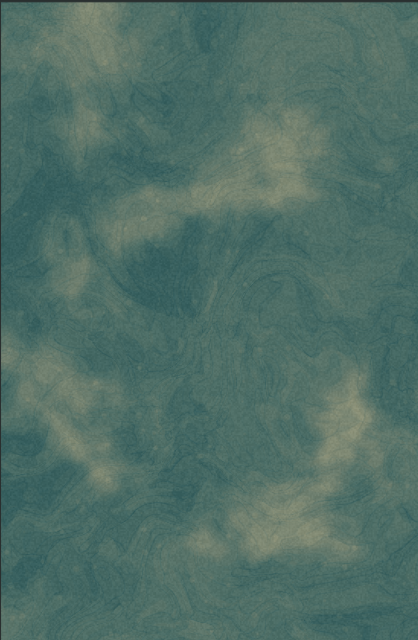
Reproduce this texture procedurally as a Shadertoy shader.

```glsl
const vec3 DEEP_TEAL = vec3(0.210, 0.370, 0.367);
const vec3 TEAL      = vec3(0.300, 0.430, 0.400);
const vec3 SAGE      = vec3(0.420, 0.490, 0.430);
const vec3 PALE_SAND = vec3(0.550, 0.570, 0.470);
const vec3 FRAME     = vec3(0.165, 0.190, 0.190);

const float BASE_TONE   = 0.21;
const float CLOUD_TONE  = 0.64;
const float SWELL_TONE  = 0.60;
const float DETAIL_TONE = 0.30;
const float TERRACES    = 9.0;
const float TERRACE_MIX = 0.85;
const float CONTOUR_INK = 0.075;
const float VEIN_INK    = 0.100;
const float LUMP_TONE   = 0.130;
const float LUMP_INK    = 0.060;
const float LUMP_CHANCE = 0.45;
const float DOT_CELL    = 0.026;
const float DOT_CHANCE  = 0.30;
const float DOT_TONE    = 0.15;
const float GRAIN       = 0.050;
const float GRAIN_SIZE  = 420.0;
const float FLOW_TILT   = 0.40;
const float FRAME_TOP   = 0.0035;
const float FRAME_LEFT  = 0.0018;

// Cloud spines as start and end points, with their radii
const vec4 SPINES[5] = vec4[5](
    vec4(0.13, 0.97, 0.15, 0.88), vec4(0.19, 0.62, 0.46, 0.75),
    vec4(0.05, 0.39, 0.15, 0.29), vec4(0.53, 0.35, 0.55, 0.28),
    vec4(0.42, 0.15, 0.48, 0.21));
const float RADII[5] = float[5](0.080, 0.060, 0.058, 0.058, 0.055);

float hash(vec2 p) {
    vec3 q = fract(p.xyx * 0.1031);
    q += dot(q, q.yzx + 33.33);
    return fract((q.x + q.y) * q.z);
}

vec2 hash2(vec2 p) {
    return vec2(hash(p), hash(p + 57.3));
}

float noise(vec2 p) {
    vec2 i = floor(p), f = fract(p);
    f = f * f * (3.0 - 2.0 * f);
    return mix(mix(hash(i), hash(i + vec2(1, 0)), f.x),
               mix(hash(i + vec2(0, 1)), hash(i + 1.0), f.x), f.y);
}

float fbm(vec2 p) {
    float sum = 0.0, gain = 0.5;
    for (int i = 0; i < 3; i++) {
        sum += gain * noise(p);
        p = mat2(1.6, 1.2, -1.2, 1.6) * p + 17.0;
        gain *= 0.5;
    }
    return sum / 0.875;
}

vec2 fbm2(vec2 p) {
    return vec2(fbm(p), fbm(p + 41.7)) - 0.5;
}

// Overlapping rounded lumps: a tone per lump and an inked rim
float lumps(vec2 p, float soft) {
    vec2 cell = floor(p);
    float tone = 0.0;
    for (int y = -1; y <= 1; y++)
        for (int x = -1; x <= 1; x++) {
            vec2 id = cell + vec2(x, y);
            float edge = length(id + hash2(id) - p) - mix(0.3, 0.85, hash(id + 7.9));
            float present = step(hash(id + 31.1), LUMP_CHANCE);
            float rim = 1.0 - smoothstep(0.0, 1.5 * soft, abs(edge));
            float shade = LUMP_TONE * (hash(id + 13.3) - 0.5);
            tone = mix(tone, shade, present * (1.0 - smoothstep(-soft, soft, edge)));
            tone -= LUMP_INK * rim * present;
        }
    return tone;
}

float clouds(vec2 p) {
    float glow = 0.0;
    for (int i = 0; i < 5; i++) {
        vec2 a = SPINES[i].xy, along = SPINES[i].zw - a;
        float t = clamp(dot(p - a, along) / dot(along, along), 0.0, 1.0);
        float d = length(p - a - t * along) / RADII[i];
        glow = max(glow, exp(-d * d));
    }
    return glow;
}

// Small round flecks, at most one in each cell
float dots(vec2 p, float soft) {
    vec2 id = floor(p / DOT_CELL);
    vec2 center = (id + 0.25 + 0.5 * hash2(id)) * DOT_CELL;
    float radius = mix(0.0015, 0.0050, pow(hash(id + 9.1), 2.0));
    float disc = 1.0 - smoothstep(-soft, soft, length(p - center) - radius);
    return disc * step(hash(id + 23.7), DOT_CHANCE);
}

vec3 palette(float tone) {
    vec3 c = mix(DEEP_TEAL, TEAL, clamp(tone / 0.27, 0.0, 1.0));
    c = mix(c, SAGE, clamp((tone - 0.27) / 0.35, 0.0, 1.0));
    return mix(c, PALE_SAND, clamp((tone - 0.62) / 0.38, 0.0, 1.0));
}

void mainImage(out vec4 fragColor, in vec2 fragCoord) {
    vec2 p = fragCoord / iResolution.y;
    float pixel = 1.0 / iResolution.y;

    // Swirling flow, with a tilted frame for the streaks
    vec2 flow = p + 0.36 * fbm2(p * 5.0 + 3.0);
    flow += 0.050 * fbm2(flow * 18.0);
    float c = cos(FLOW_TILT), s = sin(FLOW_TILT);
    vec2 streak = mat2(c, -s, s, c) * flow;

    // Broad tone and ragged cloud edges
    float tone = BASE_TONE + CLOUD_TONE * clouds(p + 0.20 * fbm2(p * 13.0));
    tone += SWELL_TONE * (fbm(flow * 4.5 + 8.0) - 0.5);
    tone += DETAIL_TONE * (fbm(streak * vec2(15.0, 22.0)) - 0.5);

    // Layered terraces with inked rims
    float level = tone * TERRACES;
    float rise = fract(level);
    float soft = clamp(fwidth(level), 0.02, 0.5);
    float stepped = (floor(level) + smoothstep(1.0 - soft, 1.0, rise)) / TERRACES;
    float rim = 1.0 - smoothstep(0.0, soft, min(rise, 1.0 - rise));
    tone = mix(tone, stepped + 0.4 / TERRACES, TERRACE_MIX) - CONTOUR_INK * rim;

    // Rounded lumps in two sizes
    vec2 bent = mix(p, flow, 0.6);
    tone += lumps(bent * 36.0, pixel * 36.0) + 0.7 * lumps(bent * 75.0 + 9.0, pixel * 75.0);

    // Fine veins along the flow
    float vein = noise(streak * vec2(26.0, 48.0) + 5.0) - 0.5;
    float width = clamp(fwidth(vein), 0.01, 0.12);
    tone += 0.03 - VEIN_INK * (1.0 - smoothstep(0.0, 1.2 * width, abs(vein)));

    // Flecks and paper grain
    tone += DOT_TONE * dots(p, pixel);
    vec3 color = palette(tone) + GRAIN * (noise(p * GRAIN_SIZE) - 0.5);

    // Dark frame on the top and left
    float inside = smoothstep(-pixel, pixel, 1.0 - FRAME_TOP - p.y)
                 * smoothstep(-0.5 * pixel, 0.5 * pixel, p.x - FRAME_LEFT);
    fragColor = vec4(mix(FRAME, color, inside), 1.0);
}
```
